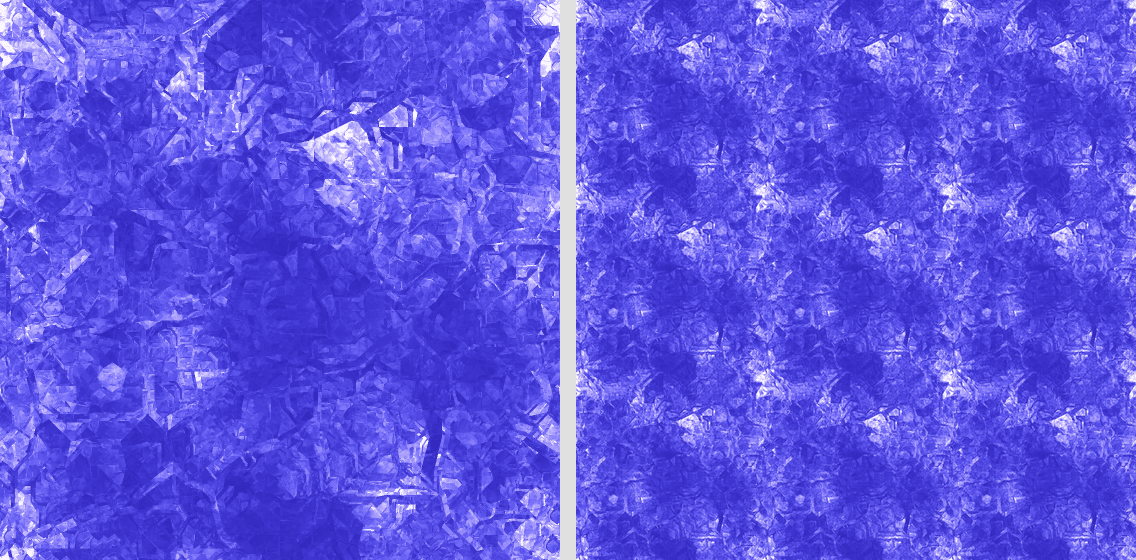
Left: one tile. Right: repeated 3 by 3.
Write a WebGL 1 fragment shader that draws this texture.

```glsl
precision highp float;
// Tiling violet-blue crystal: six layers of wrapped Voronoi gems, from coarse
// to fine, are cut into flat facets. Each facet gets its own tone and bends the
// coordinates of the layers below, so the broad glow behind them is shattered.
uniform vec2 u_resolution;

const float TAU = 6.2831853;

vec2 hash2(vec2 p) {
  return fract(sin(vec2(dot(p, vec2(127.1, 311.7)),
                        dot(p, vec2(269.5, 183.3)))) * 43758.5453);
}

vec2 wrap(vec2 cell, float n) {
  return floor(mod(cell + 0.5, n));
}

// Value noise that repeats after n cells
float noise(vec2 p, float n) {
  vec2 i = floor(p * n);
  vec2 f = fract(p * n);
  f = f * f * (3.0 - 2.0 * f);
  float a = hash2(wrap(i, n)).x;
  float b = hash2(wrap(i + vec2(1.0, 0.0), n)).x;
  float c = hash2(wrap(i + vec2(0.0, 1.0), n)).x;
  float d = hash2(wrap(i + 1.0, n)).x;
  return mix(mix(a, b, f.x), mix(c, d, f.x), f.y) - 0.5;
}

// Tone of one layer of n by n gems; also refracts p.
// slant blends square outlines (0) into diamond ones (1).
float gems(inout vec2 p, float n, float slant) {
  vec2 cell = floor(p * n);
  vec2 local = fract(p * n);
  vec2 id = vec2(0.0);
  vec2 toCenter = vec2(0.0);
  float nearest = 9.0;
  float second = 9.0;
  for (int y = -1; y <= 1; y++) {
    for (int x = -1; x <= 1; x++) {
      vec2 o = vec2(float(x), float(y));
      vec2 key = wrap(cell + o, n) + n * 3.0;
      vec2 rnd = hash2(key);
      vec2 d = local - o - 0.05 - 0.9 * rnd;
      vec2 a = abs(d) * (0.85 + 0.3 * rnd.yx);
      float dist = mix(max(a.x, a.y), 0.72 * (a.x + a.y), slant);
      if (dist < nearest) {
        second = nearest;
        nearest = dist;
        id = key;
        toCenter = d;
      } else {
        second = min(second, dist);
      }
    }
  }

  // Cut the gem: side facets, flat table, bevelled rim
  vec2 cut = hash2(id + 0.5);
  vec2 a = abs(toCenter);
  vec2 side = sign(toCenter);
  if (cut.x < 0.6) side *= a.x > a.y ? vec2(1.0, 0.0) : vec2(0.0, 1.0);
  if (nearest < 0.08 + 0.3 * cut.y) side = vec2(0.0);
  if (second - nearest < 0.03 + 0.09 * cut.x) side = side * 0.5 + 2.0;

  vec2 facet = hash2(id + side * 0.37);
  vec2 tilt = hash2(id + side * 0.23 + 0.7) - 0.5;
  p += tilt * 0.5 / n;
  return facet.x - 0.5 + dot(toCenter, facet.yx - 0.5) * 0.7;
}

float band(float from, float to, float v) {
  return clamp((v - from) / (to - from), 0.0, 1.0);
}

vec3 crystalColor(float v) {
  vec3 c = mix(vec3(0.20, 0.16, 0.75), vec3(0.25, 0.21, 0.82), band(-2.2, -0.8, v));
  c = mix(c, vec3(0.36, 0.33, 0.93), band(-0.8, 0.25, v));
  c = mix(c, vec3(0.47, 0.44, 0.98), band(0.25, 0.84, v));
  c = mix(c, vec3(0.59, 0.55, 0.98), band(0.84, 1.34, v));
  c = mix(c, vec3(0.72, 0.68, 0.99), band(1.34, 1.88, v));
  return mix(c, vec3(0.98, 0.96, 1.0), band(1.88, 2.6, v));
}

vec3 crystal(vec2 p) {
  // Facets, coarse to fine
  float tone = 0.95 * gems(p, 5.0, 0.3);
  tone += 1.3 * gems(p, 9.0, 0.75);
  tone += 1.3 * gems(p, 16.0, 0.2);
  tone += 1.0 * gems(p, 28.0, 0.8);
  tone += 0.7 * gems(p, 49.0, 0.4);
  tone += 0.4 * gems(p, 83.0, 0.6);

  // Cloudy flaws inside the stone
  tone += 0.5 * noise(p, 24.0) + 0.4 * noise(p, 60.0) + 0.35 * noise(p, 128.0);

  // Broad glow, seen through the facets
  float glow = 0.4 * cos(TAU * p.x) + 0.28 * cos(TAU * (p.y - 0.85))
             + 0.48 * cos(TAU * (p.x + 2.0 * p.y)) + 0.46 * cos(TAU * 3.0 * p.x);
  return crystalColor(glow + tone * (1.0 + 0.25 * glow));
}

void main() {
  // Four samples per pixel smooth the facet edges
  vec3 sum = vec3(0.0);
  for (int i = 0; i < 4; i++) {
    float k = float(i);
    vec2 shift = vec2(mod(k, 2.0), floor(k / 2.0)) * 0.5 - 0.25;
    sum += crystal((gl_FragCoord.xy + shift) / u_resolution);
  }
  gl_FragColor = vec4(sum / 4.0, 1.0);
}
```
